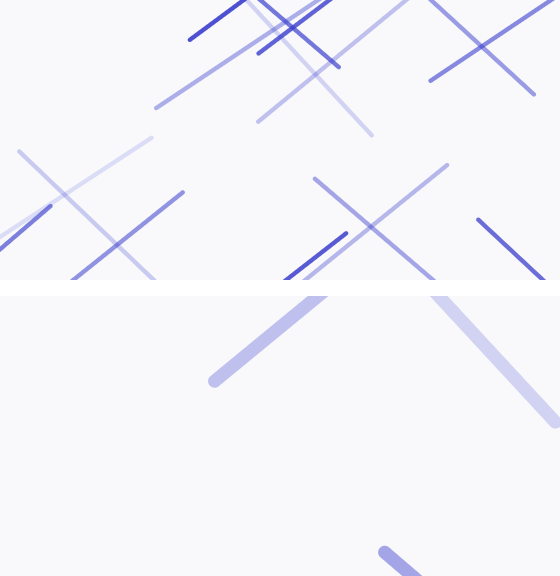
Top, the full canvas; bottom, a detail of the centre.
Give the GLSL for this background, as a Shadertoy shader.

```glsl
// Sparse translucent indigo strokes with round caps on a near-white ground.
// Each stroke is a capsule distance field running from a tip inside the canvas
// out past its top or bottom edge; longer strokes are paler.

const vec3 PAPER = vec3(0.976, 0.978, 0.988);
const vec3 INK = vec3(0.225, 0.24, 0.80);

const int STROKES = 16;
const float RADIUS = 0.0078;                // half the stroke width, canvas height = 1
const vec2 REACH = vec2(0.13, 0.52);        // tip to edge: shortest, longest
const vec2 OPACITY = vec2(0.92, 0.13);      // of the shortest and longest stroke
const vec2 RISING_RUN = vec2(1.10, 1.60);   // horizontal run per unit of height
const vec2 FALLING_RUN = vec2(0.82, 1.20);
const float UPPER_DRIFT = 0.35;             // pulls short upper strokes to the right
const float OVERSHOOT = 0.04;               // hides the tail cap outside the canvas
const float GOLDEN = 0.618034;

float hash(float n) {
    n = fract(n * 0.1031 + 0.37);
    n *= n + 33.33;
    return fract(2.0 * n * n);
}

float segmentDistance(vec2 p, vec2 a, vec2 b) {
    vec2 pa = p - a, ba = b - a;
    return length(pa - ba * clamp(dot(pa, ba) / dot(ba, ba), 0.0, 1.0));
}

// Coverage of stroke number id, including its opacity
float stroke(vec2 p, float id, float aspect, float pixel) {
    float rank = (id + 0.5) / float(STROKES);
    bool upper = mod(id, 2.0) < 0.5;
    bool falling = mod(id, 5.0) > 2.5;

    // Tip: spread evenly across, set back from its edge by the reach
    float across = fract(id * GOLDEN);
    if (upper) across = mix(across, 1.0, UPPER_DRIFT * (1.0 - rank));
    float reach = mix(REACH.x, REACH.y, rank);
    vec2 tip = vec2(across * aspect, upper ? 1.0 - reach : reach);

    // Tail: beyond the edge, along one of two diagonal families
    vec2 runRange = falling ? FALLING_RUN : RISING_RUN;
    float run = mix(runRange.x, runRange.y, hash(id + 1.0));
    vec2 heading = vec2(falling ? -run : run, 1.0) * (upper ? 1.0 : -1.0);
    vec2 tail = tip + heading * (reach + OVERSHOOT);

    float edge = segmentDistance(p, tip, tail) - RADIUS;
    float cover = clamp(0.5 - edge / pixel, 0.0, 1.0);
    return cover * mix(OPACITY.x, OPACITY.y, rank);
}

void mainImage(out vec4 fragColor, in vec2 fragCoord) {
    float pixel = 1.0 / iResolution.y;
    float aspect = iResolution.x * pixel;
    vec2 p = fragCoord * pixel;

    vec3 color = PAPER;
    for (int i = 0; i < STROKES; i++) {
        color = mix(color, INK, stroke(p, float(i), aspect, pixel));
    }
    fragColor = vec4(color, 1.0);
}
```
